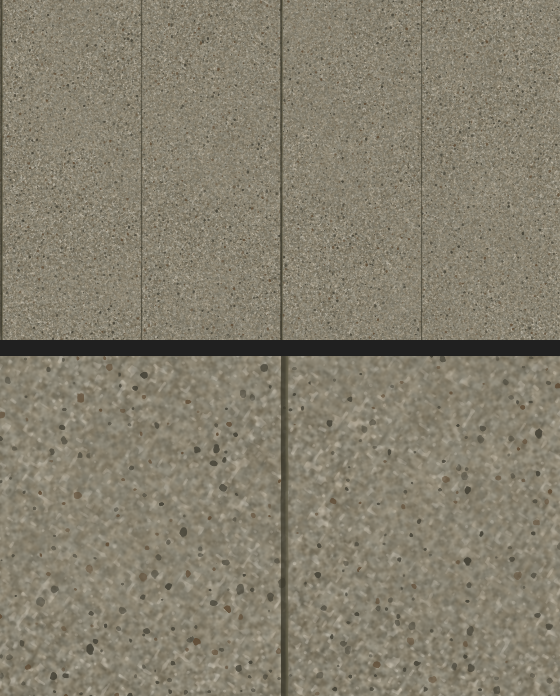
Top, the full canvas; bottom, a detail of the centre.
This texture is drawn by a WebGL 1 fragment shader. Its source:

```glsl
precision highp float;
uniform vec2 u_resolution;

#define PANELS 4.0
#define SEAM_START 0.0027
#define WIDE_SEAM 0.0022
#define NARROW_SEAM 0.0013
#define GRAIN_SCALE 390.0
#define PIT_SCALE 125.0
#define PIT_DENSITY 0.38
#define CONCRETE vec3(0.540, 0.515, 0.448)
#define PEBBLE vec3(0.72, 0.69, 0.63)
#define PIT_GREY vec3(0.26, 0.25, 0.205)
#define PIT_RUST vec3(0.37, 0.29, 0.20)
#define SEAM_DARK vec3(0.22, 0.21, 0.16)

float hash(vec2 p) {
  vec3 q = fract(vec3(p.xyx) * 0.1031);
  q += dot(q, q.yzx + 33.33);
  return fract((q.x + q.y) * q.z);
}

float noise(vec2 p) {
  vec2 cell = floor(p);
  vec2 f = fract(p);
  f = f * f * (3.0 - 2.0 * f);
  float low = mix(hash(cell), hash(cell + vec2(1.0, 0.0)), f.x);
  float high = mix(hash(cell + vec2(0.0, 1.0)), hash(cell + vec2(1.0, 1.0)), f.x);
  return mix(low, high, f.y);
}

float fbm(vec2 p) {
  float sum = 0.0;
  float gain = 0.5;
  for (int i = 0; i < 4; i++) {
    sum += gain * noise(p);
    p = p * 2.03 + 17.3;
    gain *= 0.5;
  }
  return sum / 0.9375;
}

// Scattered irregular pits: colour in rgb, coverage in a
vec4 pits(vec2 p, float density, float pixel) {
  vec2 cell = floor(p);
  vec4 result = vec4(PIT_GREY, 0.0);
  for (int y = -1; y <= 1; y++) {
    for (int x = -1; x <= 1; x++) {
      vec2 id = cell + vec2(float(x), float(y));
      vec2 center = id + 0.15 + 0.7 * vec2(hash(id + 31.7), hash(id + 73.1));
      float size = hash(id + 11.9);
      float radius = mix(0.10, 0.30, size * size);
      vec2 offset = (p - center) * vec2(1.0, mix(0.75, 1.3, hash(id + 5.3)));
      float edge = length(offset) + 0.12 * (noise(p * 5.0) - 0.5);
      float cover = 1.0 - smoothstep(radius - pixel * 0.6, radius + pixel * 0.6, edge);
      cover *= step(hash(id), density) * mix(0.5, 1.0, hash(id + 47.0));
      if (cover > result.a) {
        result = vec4(mix(PIT_GREY, PIT_RUST, step(0.68, hash(id + 91.0))), cover);
      }
    }
  }
  return result;
}

void main() {
  vec2 p = gl_FragCoord.xy / u_resolution.x;
  float pixel = 1.0 / u_resolution.x;
  float along = (p.x - SEAM_START) * PANELS;
  float panel = floor(along);
  vec2 local = p + vec2(0.0, panel * 5.7);

  // Faint stains and worn, smoother patches
  float stain = fbm(local * vec2(9.0, 12.0) + 3.0);
  float rough = smoothstep(0.28, 0.66, fbm(local * vec2(8.0, 10.0) + 40.0));
  vec3 color = CONCRETE * (1.0 + 0.035 * (stain - 0.5));

  // Sandy grain and pale exposed pebbles, turned off the pixel axes
  vec2 g = mat2(0.83, 0.56, -0.56, 0.83) * p * GRAIN_SCALE;
  float contrast = mix(0.75, 1.05, rough);
  float grain = noise(g) + 0.5 * noise(g * 1.7 + 9.0) - 0.75;
  color += 0.16 * contrast * grain;
  float pebble = smoothstep(0.66, 0.93, noise(g * 0.95 + 60.0));
  color += (PEBBLE - CONCRETE) * 0.6 * contrast * (pebble - 0.12);
  color += vec3(0.02, 0.0, -0.02) * (noise(g * 0.7 + 25.0) - 0.5);

  // Dark pits, slightly denser where the face is rough
  vec4 pit = pits(p * PIT_SCALE, PIT_DENSITY * mix(0.65, 1.0, rough), pixel * PIT_SCALE);
  color = mix(color, pit.rgb, pit.a * 0.88);

  // Seams alternate between wide and narrow
  float seamId = floor(along + 0.5);
  float wide = 1.0 - mod(seamId, 2.0);
  float wobble = 0.0004 * (noise(vec2(seamId * 9.0, p.y * 60.0)) - 0.5);
  float side = (along - seamId) / PANELS + wobble;
  float halfWidth = mix(NARROW_SEAM, WIDE_SEAM, wide);
  float rim = 1.0 - smoothstep(0.0, 0.0025, abs(side) - halfWidth);
  color *= 1.0 + mix(-0.04, 0.05, step(side, 0.0)) * rim;
  float seam = 1.0 - smoothstep(halfWidth - pixel * 0.6, halfWidth + pixel * 0.6, abs(side));
  float depth = mix(0.68, 0.90, wide) * mix(0.8, 1.0, noise(vec2(seamId * 4.0, p.y * 35.0)));
  vec3 groove = SEAM_DARK * (1.0 + 0.7 * smoothstep(-0.2, 0.9, side / halfWidth));
  color = mix(color, groove, seam * depth);

  gl_FragColor = vec4(clamp(color, 0.0, 1.0), 1.0);
}
```
